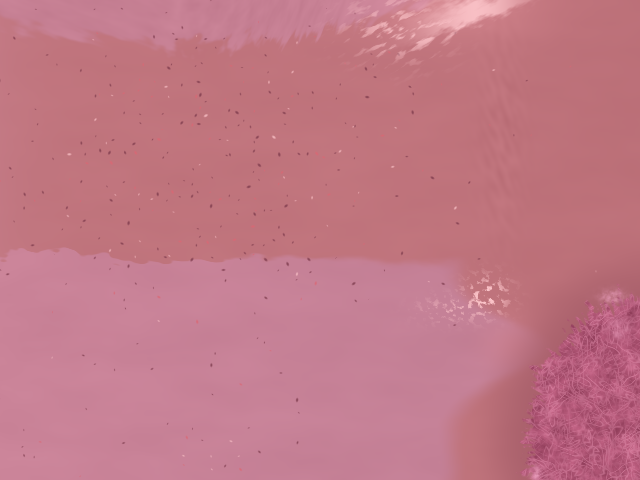
A WebGL 1 fragment shader for this texture:

```glsl
precision highp float;
uniform vec2 u_resolution;

#define SILT vec3(0.752, 0.455, 0.488)
#define SHEEN vec3(0.780, 0.508, 0.592)
#define SHADE vec3(0.655, 0.370, 0.415)
#define LEAF_DARK vec3(0.55, 0.23, 0.34)
#define LEAF_MID vec3(0.745, 0.375, 0.505)
#define GLINT vec3(0.98, 0.76, 0.78)
#define RAGGED 0.034
#define SPECK_CELL 0.030
#define BUSH_CENTER vec2(1.365, 0.075)
#define BUSH_RADIUS vec2(0.270, 0.310)

vec2 hash2(vec2 p) {
  vec3 q = fract(p.xyx * vec3(0.1031, 0.1030, 0.0973));
  q += dot(q, q.yzx + 33.33);
  return fract((q.xx + q.yz) * q.zy);
}

float corner(vec2 cell, vec2 offset) {
  float a = 6.2832 * hash2(cell + 57.0).x;
  return dot(vec2(cos(a), sin(a)), offset);
}

float gradNoise(vec2 p) {
  vec2 i = floor(p), f = fract(p);
  vec2 u = f * f * f * (f * (f * 6.0 - 15.0) + 10.0);
  vec2 e = vec2(1.0, 0.0);
  return mix(mix(corner(i, f), corner(i + e, f - e), u.x),
             mix(corner(i + e.yx, f - e.yx), corner(i + 1.0, f - 1.0), u.x), u.y);
}

float fbm(vec2 p) {
  float sum = 0.0, amp = 1.0;
  for (int i = 0; i < 3; i++) {
    sum += amp * gradNoise(p);
    p = p * 2.03 + 17.3;
    amp *= 0.5;
  }
  return sum;
}

vec2 turn(vec2 p, float a) {
  return vec2(p.x * cos(a) + p.y * sin(a), p.y * cos(a) - p.x * sin(a));
}

float blob(vec2 p, vec2 center, vec2 size) {
  vec2 d = (p - center) / size;
  return exp(-dot(d, d));
}

// Two patches of reflected sky with broken, rippled borders
vec3 waterColor(vec2 p) {
  float swell = fbm(p * vec2(5.0, 12.0));
  vec3 col = SILT + 0.012 * swell - 0.014 * smoothstep(0.8, 1.3, p.x);
  col = mix(col, SILT + vec3(0.02, 0.03, 0.045), 0.6 * exp(-p.x * 14.0));

  float shore = 0.455 + 0.022 * exp(-p.x * 3.0) + 0.006 * sin(p.x * 13.0);
  float ripple = fbm(turn(p, -0.12) * vec2(11.0, 29.0) + 3.0);
  float rough = RAGGED * mix(1.25, 0.3, smoothstep(0.2, 0.65, p.x));
  float soft = mix(0.003, 0.018, smoothstep(0.45, 1.0, p.x));
  float low = smoothstep(-soft, soft, shore - p.y + rough * ripple);
  float reach = 0.945 + 0.19 * exp(-pow((p.y - 0.275) / 0.085, 2.0));
  low *= 1.0 - smoothstep(-0.035, 0.03, p.x - reach + 0.02 * swell);
  vec3 sky = SHEEN + 0.016 * swell + vec3(0.025, 0.012, 0.008) * (0.5 - p.x);
  col = mix(col, sky, low);

  float bank = 0.905 + 0.35 * (p.x - 0.38) * (p.x - 0.38);
  float wave = fbm(turn(p, -0.35 + 0.8 * smoothstep(0.3, 0.8, p.x)) * vec2(9.0, 27.0));
  float high = smoothstep(-0.012, 0.014, p.y - bank + 0.045 * wave);
  high *= 1.0 - smoothstep(0.85, 1.02, p.x);
  col = mix(col, SHEEN + 0.03 * wave, 0.85 * high);

  // Faint column of ripples on the right
  float chop = gradNoise(turn(p, 0.4) * vec2(70.0, 28.0));
  return col + 0.045 * chop * blob(p, vec2(1.045, 0.72), vec2(0.045, 0.2));
}

// Sun glare: a bright wedge, its broken trail and a small cluster
float glare(vec2 p) {
  float edge = p.y - 0.92 - 0.35 * (p.x - 0.9);
  float grain = fbm(turn(p, 0.55) * vec2(24.0, 65.0));
  float wedge = smoothstep(-0.008, 0.012, edge + 0.018 * grain);
  wedge *= exp(-pow((p.x - 0.99) / 0.105, 2.0)) * (1.0 - smoothstep(0.025, 0.095, edge + 0.04 * grain));
  float trail = blob(p, vec2(0.825, 0.94), vec2(0.10, 0.065));
  trail *= smoothstep(0.12, 0.5, grain + 0.12 * trail);
  float spark = smoothstep(0.05, 0.4, fbm(turn(p, -0.5) * vec2(62.0, 85.0)));
  float cluster = spark * blob(p, vec2(1.015, 0.385), vec2(0.042, 0.036));
  cluster += 0.5 * spark * blob(p, vec2(0.94, 0.355), vec2(0.06, 0.025));
  return clamp(0.95 * wedge + 0.8 * trail + 1.2 * cluster, 0.0, 1.0);
}

// Floating debris, one candidate in each jittered cell
vec3 addSpecks(vec3 col, vec2 p, float px) {
  float density = 0.42 * blob(p, vec2(0.5, 0.68), vec2(0.34, 0.24)) + 0.07 * (1.0 - smoothstep(0.5, 0.9, p.x));
  for (int i = 0; i < 2; i++) {
    vec2 g = p / SPECK_CELL + float(i) * 31.7;
    vec2 cell = floor(g), h = hash2(cell), kind = hash2(cell + 91.0);
    vec2 d = turn((fract(g) - 0.25 - 0.5 * h) * SPECK_CELL, h.x * 6.0);
    float size = mix(0.0009, 0.0030, kind.x * kind.x);
    float dot1 = 1.0 - smoothstep(size - px, size + px, length(d * vec2(0.75, 1.25)));
    vec3 tint = kind.y > 0.86 ? GLINT : (kind.y > 0.68 ? vec3(0.86, 0.40, 0.45) : vec3(0.48, 0.22, 0.29));
    col = mix(col, tint, 0.75 * dot1 * step(hash2(cell + 7.0).x, density));
  }
  return col;
}

// Tangled foliage from crossed ridges of noise
vec3 foliage(vec2 p) {
  float strands = 0.0;
  for (int i = 0; i < 3; i++) {
    vec2 q = turn(p, float(i) * 1.05 - 0.5) * vec2(32.0, 95.0) + float(i) * 9.0;
    strands = max(strands, (1.0 - smoothstep(0.0, 0.16, abs(gradNoise(q)))) * (0.5 + gradNoise(q * 0.4)));
  }
  float clump = fbm(p * 24.0);
  vec3 col = mix(LEAF_DARK, LEAF_MID, clamp(0.62 + 0.7 * clump + 0.3 * fbm(p * 90.0), 0.0, 1.15));
  return mix(col, vec3(0.88, 0.55, 0.67), 0.6 * clamp(strands, 0.0, 1.0));
}

void main() {
  vec2 p = gl_FragCoord.xy / u_resolution.y;
  float px = 1.0 / u_resolution.y;
  vec3 col = addSpecks(waterColor(p), p, px);
  col = mix(col, vec3(0.83, 0.52, 0.57), 0.55 * blob(p, vec2(1.075, 0.28), vec2(0.07, 0.055)));
  col += vec3(0.07, 0.06, 0.06) * blob(p, vec2(0.96, 0.99), vec2(0.18, 0.07));
  col = mix(col, GLINT, glare(p));

  // Shadow cast on the water, then the bush with its twiggy rim
  vec2 b = (p - BUSH_CENTER) / BUSH_RADIUS;
  float r = length(b), a = atan(b.y, b.x);
  col = mix(col, SHADE, 0.85 * (1.0 - smoothstep(0.95, 1.45, r)));
  float rim = r - 1.0 + 0.10 * gradNoise(vec2(a * 4.0, 2.0)) + 0.13 * gradNoise(vec2(a * 34.0, r * 5.0));
  rim += 0.07 * fbm(p * 70.0);
  vec3 leaves = foliage(p);
  col = mix(col, leaves, 1.0 - smoothstep(-0.035, 0.025, rim));

  // Pale tufts at the crown and the foot
  float tuft = blob(p, vec2(1.277, 0.382), vec2(0.026, 0.014)) + 0.7 * blob(p, vec2(1.29, 0.315), vec2(0.02, 0.022));
  tuft += blob(p, vec2(1.118, 0.012), vec2(0.012, 0.016));
  tuft *= 0.55 + 0.9 * fbm(p * 65.0);
  col = mix(col, vec3(0.92, 0.62, 0.74), clamp(tuft, 0.0, 0.85));
  gl_FragColor = vec4(clamp(col, 0.0, 1.0), 1.0);
}
```
